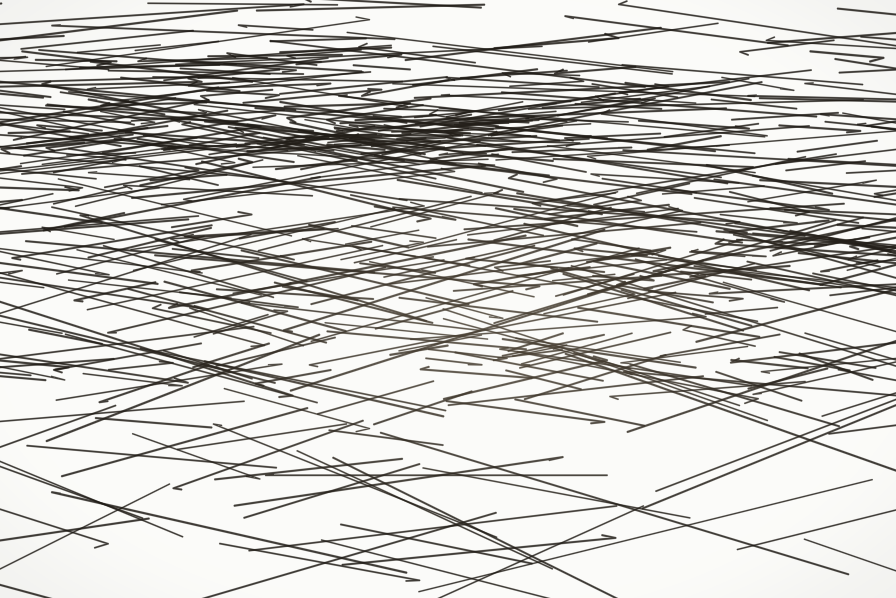
This pattern is drawn by a WebGL 2 fragment shader. Its source:

```glsl
#version 300 es
precision highp float;
// Hundreds of thin ink strokes on white paper, like a plane seen in perspective:
// flat and crowded near the top, steep and sparse near the bottom.
// Strokes are hashed segments spread by a density curve, plus denser clumps.
uniform vec2 u_resolution;
out vec4 fragColor;

#define STROKES 430
#define CLUMP_STROKES 20
#define ASPECT 1.5
#define HALF_WIDTH 0.0015
#define INK_ALPHA 0.86
#define TILT_FAR 0.13
#define TILT_GAIN 0.30
#define MIN_HALF_LENGTH 0.06
#define LENGTH_RANGE 0.27
#define HOOK_SIZE 0.022
#define PAPER vec3(0.985, 0.985, 0.975)
#define INK vec3(0.12, 0.105, 0.085)

vec4 hash4(float n) {
  return fract(sin(n * vec4(12.9898, 78.233, 37.719, 93.989) + 1.7) * 43758.5453);
}

float ramp(float a, float b, float t) {
  return clamp((t - a) / (b - a), 0.0, 1.0);
}

// Maps an even 0..1 sequence to depth (0 top, 1 bottom), crowding the upper half.
float depthAt(float t) {
  return 0.06 * ramp(0.0, 0.025, t) + 0.10 * ramp(0.025, 0.15, t)
       + 0.14 * ramp(0.15, 0.43, t) + 0.20 * ramp(0.43, 0.74, t)
       + 0.16 * ramp(0.74, 0.895, t) + 0.14 * ramp(0.895, 0.95, t)
       + 0.20 * ramp(0.95, 1.0, t);
}

float segmentDistance(vec2 p, vec2 a, vec2 b) {
  vec2 ab = b - a;
  vec2 ap = p - a;
  return length(ap - ab * clamp(dot(ap, ab) / dot(ab, ab), 0.0, 1.0));
}

// Ink coverage of one stroke, some ending in a short turned-back hook.
float stroke(vec2 p, vec2 center, vec4 h, float lengthScale) {
  float slope = (h.x * 2.0 - 1.0) * (TILT_FAR + TILT_GAIN * center.y);
  slope += sign(slope) * 0.10 * center.y;
  float halfLength = MIN_HALF_LENGTH + LENGTH_RANGE * h.y * h.y;
  halfLength += 0.08 * smoothstep(0.6, 0.9, center.y);
  vec2 reach = vec2(1.0, slope) * halfLength * lengthScale;
  vec2 tip = center + reach * (h.z > 0.5 ? 1.0 : -1.0);
  float d = segmentDistance(p, center - reach, center + reach);
  if (h.w > 0.55) {
    vec2 hook = vec2(h.z > 0.5 ? -1.0 : 0.6, (h.w - 0.77) * 1.6) * HOOK_SIZE;
    d = min(d, segmentDistance(p, tip, tip + hook));
  }
  float soft = 0.75 / u_resolution.y;
  float width = HALF_WIDTH * mix(0.8, 1.25, fract(h.y * 17.0));
  return 1.0 - smoothstep(width - soft, width + soft, d);
}

void main() {
  // Height units, with y running downward as depth.
  vec2 p = gl_FragCoord.xy / u_resolution.y;
  p.x *= ASPECT * u_resolution.y / u_resolution.x;
  p.y = 1.0 - p.y;
  float clear = 1.0;

  // Strokes spread over the whole sheet
  for (int i = 0; i < STROKES; i++) {
    float n = float(i);
    float depth = depthAt((n + 0.5) / float(STROKES));
    if (abs(depth - p.y) > 0.08 + 0.17 * depth) continue;
    vec4 place = hash4(n + 3.0);
    vec2 center = vec2(mix(-0.08, ASPECT + 0.08, place.x),
                       depth + (place.y - 0.5) * 0.02);
    clear *= 1.0 - INK_ALPHA * stroke(p, center, hash4(n + 811.0), 1.0);
  }

  // Dark clumps: center x, depth, spread x, spread y
  vec4 clumps[8] = vec4[8](
    vec4(0.74, 0.215, 0.24, 0.045), vec4(0.60, 0.235, 0.16, 0.025),
    vec4(0.17, 0.220, 0.28, 0.060), vec4(0.42, 0.130, 0.30, 0.050),
    vec4(1.07, 0.455, 0.25, 0.035), vec4(1.38, 0.410, 0.20, 0.070),
    vec4(0.18, 0.630, 0.28, 0.045), vec4(0.85, 0.600, 0.26, 0.050));
  for (int k = 0; k < 8; k++) {
    vec4 clump = clumps[k];
    if (abs(clump.y - p.y) > 0.16) continue;
    // Low clumps hold fewer strokes
    int count = clump.y > 0.55 ? CLUMP_STROKES * 3 / 5 : CLUMP_STROKES;
    for (int j = 0; j < count; j++) {
      float n = float(k * CLUMP_STROKES + j);
      vec4 place = hash4(n + 1507.0);
      vec2 offset = place.xy + place.zw - 1.0;
      vec2 center = clump.xy + offset * clump.zw;
      clear *= 1.0 - INK_ALPHA * stroke(p, center, hash4(n + 2203.0), 0.75);
    }
  }

  // Washed-out light below the middle, faint shade at the corners
  float glare = exp(-dot((p - vec2(0.84, 0.56)) * vec2(2.2, 4.5),
                         (p - vec2(0.84, 0.56)) * vec2(2.2, 4.5)));
  vec3 ink = INK + vec3(0.17, 0.15, 0.12) * glare;
  vec2 fromCenter = p / vec2(ASPECT, 1.0) - 0.5;
  vec3 paper = PAPER - 0.035 * smoothstep(0.25, 0.5, dot(fromCenter, fromCenter));
  fragColor = vec4(mix(ink, paper, clear), 1.0);
}
```
